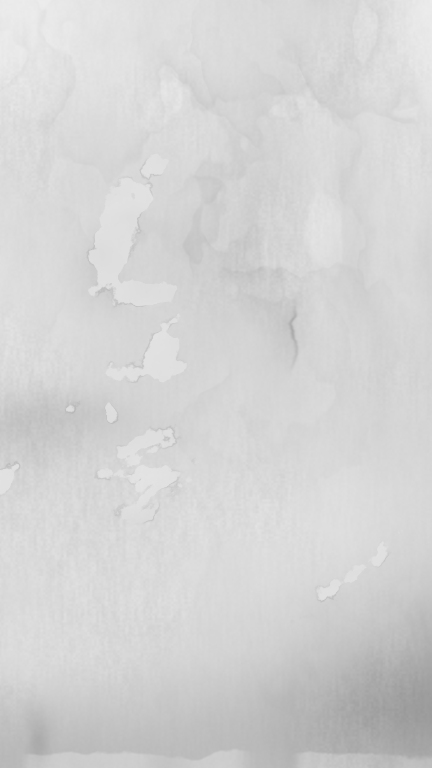
Give the GLSL for this texture, as a Shadertoy shader.

```glsl
// Pale grey weathered plaster with peeled flakes, water stains and fine grain.

float hash(vec2 p) {
    vec3 h = fract(vec3(p.xyx) * 0.1031);
    h += dot(h, h.yzx + 33.33);
    return fract((h.x + h.y) * h.z);
}

float noise(vec2 p) {
    vec2 i = floor(p), f = fract(p);
    f = f * f * (3.0 - 2.0 * f);
    return mix(mix(hash(i), hash(i + vec2(1, 0)), f.x),
               mix(hash(i + vec2(0, 1)), hash(i + vec2(1, 1)), f.x), f.y);
}

float fbm(vec2 p) {
    float sum = 0.0, amp = 0.5;
    for (int i = 0; i < 5; i++) {
        sum += amp * noise(p);
        p = mat2(1.6, 1.2, -1.2, 1.6) * p + 7.3;
        amp *= 0.5;
    }
    return sum;
}

// Approximate distance to an ellipse whose long axis is turned by angle
float ellipse(vec2 p, vec2 centre, vec2 radius, float angle) {
    float c = cos(angle), s = sin(angle);
    vec2 q = mat2(c, -s, s, c) * (p - centre);
    return (length(q / radius) - 1.0) * min(radius.x, radius.y);
}

float blob(vec2 p, vec2 centre, vec2 radius) {
    vec2 q = (p - centre) / radius;
    return exp(-dot(q, q));
}

// Distance to the bare patches where the top coat has peeled off
float flakes(vec2 p) {
    float d = ellipse(p, vec2(0.150, 0.690), vec2(0.070, 0.026), 1.3);
    d = min(d, ellipse(p, vec2(0.186, 0.745), vec2(0.045, 0.013), 1.1));
    d = min(d, ellipse(p, vec2(0.185, 0.620), vec2(0.046, 0.020), -0.1));
    d = min(d, ellipse(p, vec2(0.203, 0.552), vec2(0.042, 0.018), 1.1));
    d = min(d, ellipse(p, vec2(0.180, 0.517), vec2(0.034, 0.010), 0.1));
    d = min(d, ellipse(p, vec2(0.462, 0.250), vec2(0.045, 0.008), 0.75));
    d = min(d, ellipse(p, vec2(0.010, 0.380), vec2(0.018, 0.012), 1.3));
    // Diagonal scraped strokes
    for (float i = 0.0; i < 6.0; i++) {
        vec2 centre = vec2(0.176 + 0.007 * i, 0.418 - 0.014 * i);
        d = min(d, ellipse(p, centre, vec2(0.028 + 0.015 * hash(vec2(i, 3.0)), 0.008), 0.55));
    }
    // Small chips around the peeled column
    for (float i = 0.0; i < 6.0; i++) {
        vec2 r = vec2(hash(vec2(i, 11.0)), hash(vec2(i, 27.0)));
        d = min(d, ellipse(p, vec2(0.08 + 0.16 * r.x, 0.36 + 0.42 * r.y), vec2(0.006, 0.003), 6.0 * r.x));
    }
    // Round remnants of the coat
    d = max(d, 0.009 - length(p - vec2(0.226, 0.571)));
    return max(d, 0.010 - length(p - vec2(0.201, 0.399)));
}

void mainImage(out vec4 fragColor, in vec2 fragCoord) {
    vec2 p = fragCoord / iResolution.y;
    p.x *= 0.5625 * iResolution.y / iResolution.x;
    float pixel = 1.0 / iResolution.y;
    vec2 warp = vec2(fbm(p * 9.0), fbm(p * 9.0 + 40.0)) - 0.48;
    vec2 w = p + 0.05 * warp;

    // Broad light and shade
    float tone = 0.840 + 0.05 * (fbm(p * 5.0 + 3.0) - 0.48);
    tone += 0.018 * smoothstep(0.75, 0.95, p.y);
    tone += 0.08 * blob(w, vec2(0.60, 0.97), vec2(0.11, 0.16));
    tone += 0.06 * blob(w, vec2(0.0, 1.0), vec2(0.18, 0.20));
    tone += 0.022 * blob(w, vec2(0.25, 0.33), vec2(0.32, 0.15));
    tone += 0.020 * blob(w, vec2(0.02, 0.62), vec2(0.08, 0.14));
    tone -= 0.18 * blob(w, vec2(0.57, 0.11), vec2(0.19, 0.10));
    tone -= 0.11 * smoothstep(0.16, 0.01, p.y + 0.01 * warp.y);
    tone -= 0.075 * blob(w, vec2(0.07, 0.45), vec2(0.10, 0.04));
    tone -= 0.05 * blob(w, vec2(0.13, 0.64), vec2(0.03, 0.045));
    tone -= 0.03 * blob(w, vec2(0.32, 0.64), vec2(0.12, 0.12));
    tone -= 0.07 * blob(w, vec2(0.05, 0.045), vec2(0.018, 0.03));

    // Vertical runs, strongest at the upper right
    float runs = fbm(w * vec2(24.0, 6.0) + 15.0) - 0.48;
    tone += runs * (0.02 + 0.09 * blob(p, vec2(0.45, 0.70), vec2(0.14, 0.16)));

    // Water stains: a thin tidemark that fades inward, mostly in the upper half
    float wet = mix(0.25, 1.0, smoothstep(0.3, 0.6, p.y));
    for (float i = 0.0; i < 3.0; i++) {
        float level = fbm(w * vec2(6.0, 4.0) + 19.0 * i) - 0.5;
        float patchy = smoothstep(0.42, 0.68, fbm(p * 7.0 + 31.0 * i));
        float inside = smoothstep(-0.008, 0.010, level);
        tone -= wet * inside * (0.003 + 0.032 * patchy * exp(-25.0 * max(level, 0.0)));
    }

    // Dark crack with a soft shadow on its left
    float across = p.x - 0.378 - 0.06 * (fbm(vec2(p.y * 14.0, 2.0)) - 0.48) + 0.15 * (p.y - 0.57);
    float along = smoothstep(0.06, 0.01, abs(p.y - 0.565));
    float broken = 0.4 + 0.6 * noise(p * 60.0);
    tone -= along * (0.11 * broken * exp(-pow(across / 0.003, 2.0))
          + 0.045 * smoothstep(0.004, 0.0, across) * exp(-abs(across) / 0.018));

    // Grain: vertical fibres and speckle, rougher in patches
    float rough = smoothstep(0.4, 0.65, fbm(p * 6.0 + 50.0));
    float fibres = noise(p * vec2(260.0, 50.0)) - 0.5;
    float speckle = noise(p * 330.0) - 0.5;
    tone += (0.009 + 0.018 * rough) * (fibres + speckle);

    // Peeled flakes with a crisp ragged edge and a broken dark rim
    float d = flakes(p + 0.03 * warp) + 0.034 * (fbm(p * 42.0) - 0.48);
    float bare = smoothstep(pixel, -pixel, d);
    float rim = exp(-pow((d - 0.001) / 0.0016, 2.0)) * smoothstep(0.4, 0.8, noise(p * 45.0));
    float bareTone = 0.878 + 0.06 * (fbm(p * 16.0) - 0.48);
    tone = mix(tone, mix(tone, bareTone, 0.85), bare) - 0.065 * rim;

    // Faint pale washes and a broken strip along the foot
    float wash = ellipse(w, vec2(0.425, 0.705), vec2(0.055, 0.020), 1.75);
    wash = min(wash, ellipse(w, vec2(0.215, 0.86), vec2(0.035, 0.018), 0.8));
    wash = min(wash, ellipse(w, vec2(0.39, 0.865), vec2(0.025, 0.012), 0.3));
    tone += 0.024 * smoothstep(0.003, -0.004, wash + 0.02 * (fbm(p * 30.0) - 0.48));
    float foot = p.y - 0.017 - 0.025 * (fbm(p * 20.0) - 0.48);
    float gaps = smoothstep(0.25, 0.6, noise(p * vec2(14.0, 4.0)));
    tone += 0.07 * gaps * smoothstep(0.002, -0.003, foot);

    fragColor = vec4(vec3(clamp(tone, 0.0, 0.95)), 1.0);
}
```
